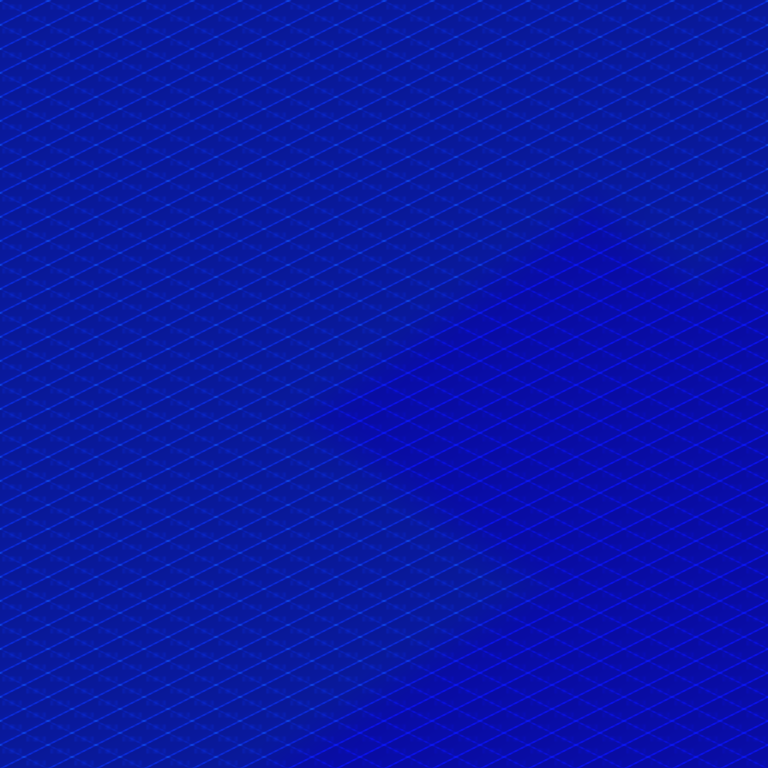
This pattern is drawn by a Shadertoy shader. Its source:

```glsl
// Deep blue isometric lattice of fine dashed lines, with soft diamond patches of purer blue.

// Soft-edged diamond: 1 inside, fading to 0 across its border
float softDiamond(vec2 uv, vec2 center, float slope, float radius) {
    vec2 d = abs(uv - center);
    return 1.0 - smoothstep(radius - 0.05, radius + 0.05, d.x * slope + d.y);
}

// Signed offset from the nearest whole number
float fromInteger(float x) {
    return fract(x + 0.5) - 0.5;
}

// Antialiased hairline, in lattice units
float hairline(float offset, float pixel) {
    return 1.0 - smoothstep(0.01, 0.025 + pixel, abs(offset));
}

// Wave from 0 to 1 with the given number of periods per unit
float dashes(float x, float periods) {
    return 0.5 + 0.5 * cos(6.2832 * periods * x);
}

void mainImage(out vec4 fragColor, in vec2 fragCoord) {
    vec2 uv = fragCoord / iResolution.xy;

    // Lattice axes: 16 diamonds across, 32 down
    vec2 p = uv * vec2(16.0, 32.0) + vec2(0.0, 0.04);
    float across = p.x - p.y;
    float along = p.x + p.y;
    float pixel = 35.8 / iResolution.y;

    // Large patches of purer blue at the lower right
    float patches = softDiamond(uv, vec2(0.77, 0.455), 0.75, 0.275);
    patches = max(patches, softDiamond(uv, vec2(1.04, 0.0), 0.70, 0.48));
    patches = max(patches, softDiamond(uv, vec2(1.04, 0.44), 0.60, 0.27));

    // Ground, shaded from one rising line to the next
    vec3 ground = mix(vec3(0.035, 0.10, 0.62), vec3(0.035, 0.05, 0.66), patches);
    ground *= 0.95 + 0.06 * fract(across);

    // Flat dotted mark at the middle of each falling edge
    float a = fract(across) - 0.5;
    float b = fromInteger(along);
    vec2 local = 0.5 * vec2(a + b, b - a);
    vec2 box = 1.0 - smoothstep(vec2(0.17, 0.05), vec2(0.23, 0.16), abs(local));
    float mark = box.x * box.y * (0.15 + 0.85 * dashes(local.x, 5.0));

    // Dashed rising lines, and fainter dotted falling lines
    float rising = hairline(fromInteger(across), pixel) * (0.65 + 0.35 * dashes(along, 4.0));
    float falling = hairline(b, pixel) * (0.4 + 0.6 * dashes(across, 4.0));
    falling *= mix(0.42, 0.68, patches);

    vec3 lineColor = mix(vec3(0.04, 0.17, 0.87), vec3(0.04, 0.07, 0.94), patches);
    vec3 color = mix(ground, lineColor, mark * mix(0.34, 0.22, patches));
    color = mix(color, lineColor, max(rising * 0.95, falling));

    // Tiny glints where the lines cross, weaker inside the patches
    float crossing = length(vec2(fromInteger(across), b));
    float glint = 1.0 - smoothstep(0.0, 0.06 + pixel, crossing);
    vec3 glintColor = mix(vec3(0.06, 0.32, 0.92), vec3(0.04, 0.10, 0.98), patches);
    color = mix(color, glintColor, glint * 0.7);

    fragColor = vec4(color, 1.0);
}
```
